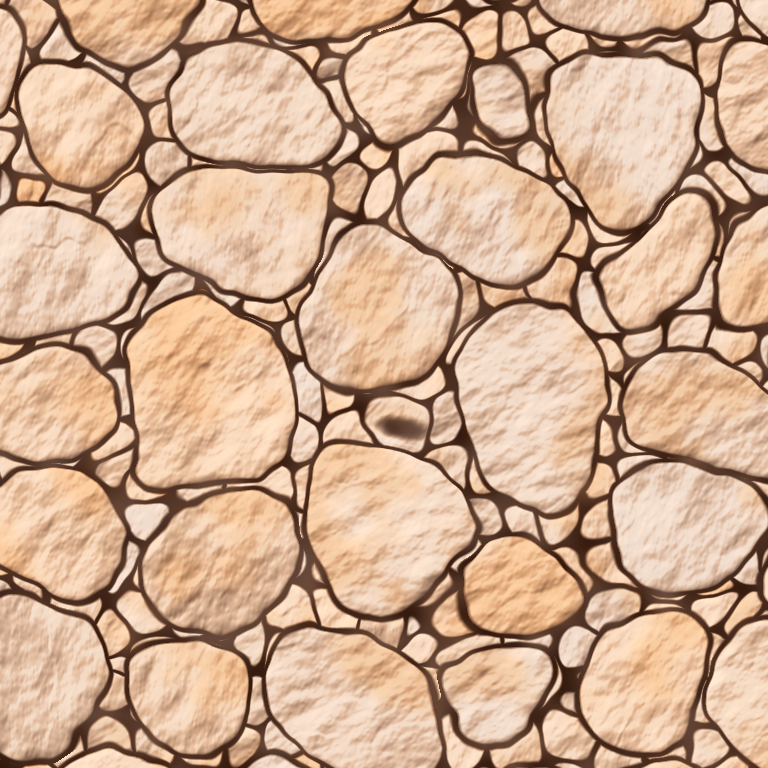
Write a three.js fragment shader that draws this texture.

```glsl
// Sunlit dry stone wall: rough cream and ochre boulders, pebbles and dark gaps.
varying vec2 vUv;

const vec2 LIGHT = vec2(-0.42, 0.91);
const vec3 CREAM = vec3(0.96, 0.86, 0.77);
const vec3 SAND = vec3(0.90, 0.75, 0.63);
const vec3 TAN = vec3(0.74, 0.59, 0.48);
const vec3 BROWN = vec3(0.55, 0.42, 0.34);
const vec3 UMBER = vec3(0.40, 0.28, 0.22);
const vec3 GAP = vec3(0.20, 0.10, 0.05);

float hash(vec2 p) {
  return fract(sin(dot(p, vec2(127.1, 311.7))) * 43758.5453);
}

float noise(vec2 p) {
  vec2 i = floor(p), f = fract(p);
  f = f * f * (3.0 - 2.0 * f);
  float low = mix(hash(i), hash(i + vec2(1.0, 0.0)), f.x);
  float high = mix(hash(i + vec2(0.0, 1.0)), hash(i + 1.0), f.x);
  return mix(low, high, f.y);
}

float fbm(vec2 p) {
  float sum = 0.0, amp = 0.5;
  for (int i = 0; i < 4; i++) {
    sum += amp * noise(p);
    p = mat2(1.6, 1.2, -1.2, 1.6) * p + 7.3;
    amp *= 0.5;
  }
  return sum / 0.9375;
}

float smoothMin(float a, float b, float k) {
  float h = max(k - abs(a - b), 0.0) / k;
  return min(a, b) - 0.25 * k * h * h;
}

// Jittered centre of a stone relative to q, and its power distance
vec3 site(vec2 cell, vec2 q, float spread) {
  vec2 jitter = vec2(hash(cell), hash(cell + 19.7));
  vec2 r = cell + 0.1 + 0.8 * jitter - q;
  return vec3(r, dot(r, r) - spread * hash(cell + 41.3));
}

// Weighted Voronoi cells with rounded corners: edge distance, cell id
vec3 stones(vec2 p, float scale, float spread, float rounding) {
  vec2 q = p * scale, base = floor(q), id = base;
  vec3 own = vec3(0.0, 0.0, 99.0);
  for (int y = -2; y <= 2; y++) {
    for (int x = -2; x <= 2; x++) {
      vec2 cell = base + vec2(float(x), float(y));
      vec3 s = site(cell, q, spread);
      if (s.z < own.z) { own = s; id = cell; }
    }
  }
  float edge = 9.0;
  for (int y = -2; y <= 2; y++) {
    for (int x = -2; x <= 2; x++) {
      if (x == 0 && y == 0) continue;
      vec3 s = site(id + vec2(float(x), float(y)), q, spread);
      float d = 0.5 * (s.z - own.z) / max(length(s.xy - own.xy), 0.01);
      edge = smoothMin(edge, d, rounding);
    }
  }
  return vec3(edge / scale, id);
}

float bulge(float edge, float rim) {
  float x = clamp(edge / rim, 0.0, 1.0);
  return sqrt(x * (2.0 - x));
}

// Boulders with pebbles wedged in the corners: height, edge distance, id
vec4 masonry(vec2 p) {
  vec2 wobble = vec2(noise(p * 11.0), noise(p * 11.0 + 31.0)) - 0.5;
  vec2 chips = vec2(noise(p * 42.0), noise(p * 42.0 + 57.0)) - 0.5;
  vec2 w = p + 0.035 * wobble + 0.008 * chips;
  vec3 big = stones(w, 5.2, 0.4, 0.42);
  float edge = big.x - 0.001 - 0.005 * noise(p * 14.0 + 5.0);
  if (edge > 0.0) return vec4(bulge(edge, 0.028), edge, big.yz);
  vec3 small = stones(w, 17.0, 0.2, 0.25);
  float pebble = min(small.x - 0.002, -edge - 0.004);
  return vec4(0.65 * bulge(pebble, 0.012), pebble, small.yz + 50.0);
}

// Rough grain along a direction of each stone, with broken ledges
float relief(vec2 p, vec2 id) {
  float a = 0.5 + 0.9 * hash(id + 3.1);
  vec2 q = mat2(cos(a), -sin(a), sin(a), cos(a)) * p + 9.0 * hash(id);
  float ledge = smoothstep(0.55, 0.60, fbm(q * vec2(7.0, 11.0)));
  return fbm(q * vec2(22.0, 40.0)) + 0.11 * ledge;
}

float band(float low, float high, float t) {
  return clamp((t - low) / (high - low), 0.0, 1.0);
}

vec3 stoneRamp(float tone) {
  vec3 c = mix(GAP, UMBER, band(0.12, 0.31, tone));
  c = mix(c, BROWN, band(0.31, 0.45, tone));
  c = mix(c, TAN, band(0.45, 0.62, tone));
  c = mix(c, SAND, band(0.62, 0.78, tone));
  c = mix(c, CREAM, band(0.78, 0.88, tone));
  return c + 0.25 * max(tone - 0.9, 0.0);
}

void main() {
  vec2 p = vUv;
  vec4 wall = masonry(p);
  vec2 id = wall.zw;

  // Sunlight on the rounded rims and the rough faces
  float rim = wall.x - masonry(p + LIGHT * 0.004).x;
  float rough = relief(p, id) - relief(p + LIGHT * 0.004, id);
  float mottle = fbm(p * 13.0 + id) - 0.5;
  float tone = 0.83 + 0.06 * (hash(id + 8.0) - 0.5) + 0.3 * mottle;
  tone += 0.3 * clamp(rim, -0.6, 0.3) + 1.5 * clamp(rough, -0.25, 0.12);

  // Cast shadows and open joints
  float drop = masonry(p + LIGHT * 0.014).x - wall.x;
  tone *= 1.0 - 0.6 * smoothstep(0.12, 0.8, drop);
  tone = mix(0.12 + 0.2 * noise(p * 30.0), tone, smoothstep(-0.001, 0.003, wall.y));

  // Warm and cool stones with ochre stains
  vec3 tint = mix(vec3(1.02, 0.99, 0.95), vec3(0.98, 1.0, 1.04), hash(id + 12.0));
  float stain = smoothstep(0.5, 0.75, fbm(p * 8.0 + id * 3.0));
  tint *= mix(vec3(1.0), vec3(1.0, 0.93, 0.83), stain);
  gl_FragColor = vec4(clamp(stoneRamp(tone) * tint, 0.0, 1.0), 1.0);
}
```
